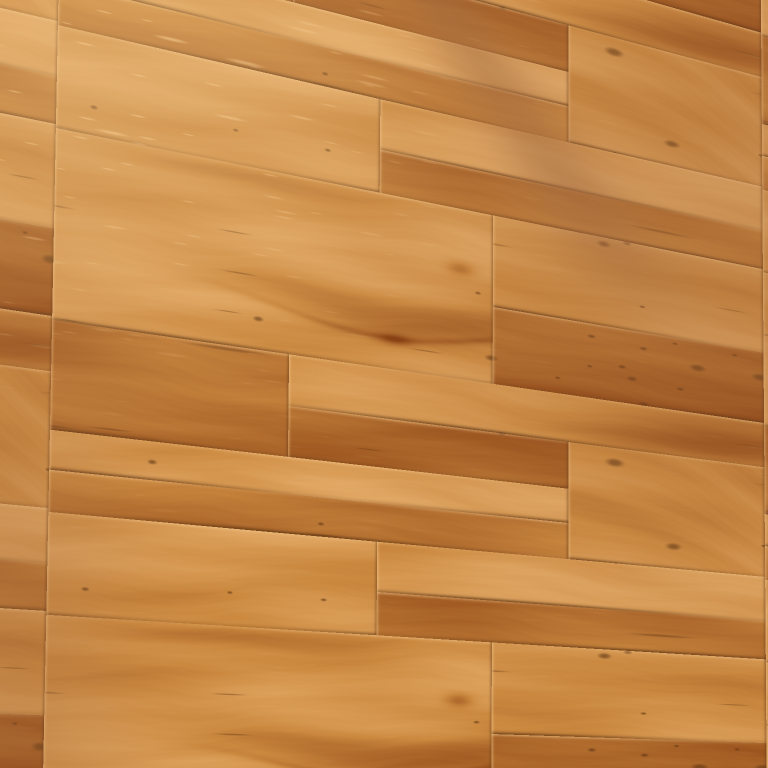
This texture is drawn by a Shadertoy shader. Its source:

```glsl
const float PERIOD = 0.634;       // height of one repeat of the plank layout
const float PANEL_WIDTH = 0.923;
const vec3 DARK_WOOD = vec3(0.60, 0.32, 0.11);
const vec3 TAN_WOOD = vec3(0.80, 0.54, 0.25);
const vec3 PALE_WOOD = vec3(0.93, 0.72, 0.46);
const vec3 SEAM_COLOR = vec3(0.36, 0.20, 0.07);
const vec3 GLARE_COLOR = vec3(0.97, 0.80, 0.56);
// Each band: top, middle seam, butt joint, side left whole (-1 left, 1 right)
const vec4 BANDS[4] = vec4[4](
    vec4(0.000, 0.072, 0.424, -1.0), vec4(0.134, 0.270, 0.572, -1.0),
    vec4(0.384, 0.456, 0.308, -1.0), vec4(0.527, 0.579, 0.670, 1.0));
// Tones: upper left, lower left, upper right, lower right
const vec4 TONES[4] = vec4[4](
    vec4(0.66, 0.66, 0.72, 0.27), vec4(0.66, 0.66, 0.62, 0.18),
    vec4(0.27, 0.27, 0.64, 0.22), vec4(0.74, 0.38, 0.58, 0.58));

struct Plank { vec4 box; float tone; float seed; float bend; };

vec2 hash2(vec2 p) {
    return fract(sin(vec2(dot(p, vec2(127.1, 311.7)), dot(p, vec2(269.5, 183.3)))) * 4375.85);
}
float line(float dist, float width) { return exp(-dist * dist / (width * width)); }
float blot(vec2 q, vec2 center, vec2 size) { return line(length((q - center) / size), 1.0); }

// Sparse cellular spots, stretched by the scale of q
float flecks(vec2 q, float density) {
    float spots = 0.0;
    for (int n = 0; n < 9; n++) {
        vec2 id = floor(q) + vec2(n % 3 - 1, n / 3 - 1);
        vec2 rnd = hash2(id);
        float radius = mix(0.12, 0.42, rnd.x * rnd.y);
        float spot = 1.0 - smoothstep(0.2 * radius, radius, length(q - id - rnd));
        spots = max(spots, step(hash2(id + 31.7).x, density) * spot);
    }
    return spots;
}

// Layered sines running along the plank
float grain(vec2 q, float seed, float freq) {
    q.y += 0.010 * sin(q.x * 8.0 + seed * 6.0) + 0.004 * sin(q.x * 23.0 + q.y * 40.0 + seed);
    float sum = 0.0, amp = 0.5;
    for (int i = 0; i < 5; i++) {
        sum += amp * sin(q.y * freq + seed * freq + 2.0 * sin(q.x * freq * 0.07 + seed * 3.0));
        freq *= 1.9;
        amp *= 0.66;
    }
    return sum;
}

// Broad drifting patches of lighter and darker wood
float figure(vec2 q, float seed) {
    float drift = sin(q.x * 6.0 + q.y * 30.0 + seed * 5.0);
    return 0.6 * drift + 0.4 * sin(q.x * 13.0 - q.y * 55.0 + seed * 9.0 + 1.5 * drift);
}

Plank findPlank(vec2 q) {
    int k = 0;
    for (int i = 1; i < 4; i++) if (q.y >= BANDS[i].x) k = i;
    bool tall = q.x > BANDS[3].z && q.y > BANDS[2].y;
    if (tall) k = 3;
    vec4 band = BANDS[k];
    bool right = q.x > band.z, lower = q.y > band.y;
    vec4 box = vec4(right ? band.z : 0.0, right ? PANEL_WIDTH : band.z,
                    tall ? BANDS[2].y : band.x, k < 3 ? BANDS[k + 1].x : PERIOD);
    if (right && lower && k == 2) box.y = BANDS[3].z;
    if (band.w != (right ? 1.0 : -1.0)) {
        if (lower) box.z = band.y; else box.w = band.y;
    }
    float tone = TONES[k][(right ? 2 : 0) + (lower ? 1 : 0)];
    return Plank(box, tone, dot(box, vec4(3.1, 7.3, 11.9, 5.7)), tall ? 1.6 : 0.0);
}

// Undo the fan of the rows: x along the panel, y across the repeat
vec2 floorCoords(vec2 p) {
    float x = p.x - 0.07;
    x += (0.0195 * p.y - 0.006) * (1.0 - x / 0.67);
    float row = (p.y - 0.235 * x) / (1.0 - 0.215 * x);
    float panel = floor(x / PANEL_WIDTH);
    return vec2(x - panel * PANEL_WIDTH, mod(row - 0.0325 - 0.005 * panel, PERIOD));
}

// Heartwood and stains that darken the tone
float stains(vec2 q) {
    float vein = q.y - 0.310 - 0.022 * sin(q.x * 11.0 - 3.2);
    float fade = smoothstep(0.10, 0.42, q.x) * (1.0 - smoothstep(0.57, 0.573, q.x));
    float heart = fade * (0.36 * line(vein + 0.02, 0.034) + 0.25 * line(vein - 0.008, 0.005));
    return heart + 0.60 * blot(q, vec2(0.86, 0.42), vec2(0.20, 0.035))
        + 0.25 * blot(q, vec2(0.15, 0.150), vec2(0.22, 0.014))
        + 0.45 * blot(q, vec2(0.53, 0.222), vec2(0.018, 0.010))
        + 0.45 * blot(q, vec2(0.445, 0.341), vec2(0.022, 0.008));
}

vec3 floorColor(vec2 p) {
    vec2 q = floorCoords(p);
    Plank plank = findPlank(q);
    vec2 local = q - plank.box.xz;
    float glare = blot(p, vec2(0.16, 0.12), vec2(0.36, 0.26));
    float tone = plank.tone - stains(q) + 0.14 * figure(local, plank.seed);
    tone += 0.075 * grain(local - vec2(0.0, plank.bend * local.x * local.x), plank.seed, 65.0);
    tone = clamp(tone + 0.05 - 0.12 * p.y, -0.2, 1.05);
    vec3 color = mix(mix(DARK_WOOD, TAN_WOOD, 2.0 * tone), mix(TAN_WOOD, PALE_WOOD, 2.0 * tone - 1.0), step(0.5, tone));
    // Knots, cracks and glossy scratches
    float knotty = 1.0 - smoothstep(0.18, 0.22, plank.tone);
    color = mix(color, SEAM_COLOR, 0.6 * flecks(q * vec2(26.0, 48.0), 0.025 + 0.20 * knotty));
    color = mix(color, SEAM_COLOR, 0.4 * flecks(q * vec2(5.0, 95.0) + plank.seed, 0.08));
    color = mix(color, GLARE_COLOR, (0.05 + 0.6 * glare) * flecks(q * vec2(12.0, 110.0), 0.22));
    // Seams: shaded lower edge, lit upper edge, thin butt joints
    float wear = 0.5 + 0.5 * sin(q.x * 9.0 + plank.seed * 4.0);
    color = mix(color, SEAM_COLOR, (0.15 + 0.55 * wear) * line(plank.box.w - q.y, 0.0035));
    color = mix(color, GLARE_COLOR, (0.50 - 0.40 * wear) * line(local.y, 0.003));
    color = mix(color, SEAM_COLOR, 0.4 * line(plank.box.y - q.x, 0.0025));
    color = mix(color, GLARE_COLOR, 0.45 * line(local.x, 0.0025));
    // Window glare, soft diagonal shadow, dull right and left edges
    color = mix(color, GLARE_COLOR * 0.95, 0.36 * glare);
    float shadow = line(p.x - 0.57 - 0.70 * p.y, 0.045 + 0.06 * p.y) * (1.0 - smoothstep(0.25, 0.48, p.y));
    float dull = blot(p, vec2(1.0, 0.30), vec2(0.42, 0.45)) + blot(p, vec2(0.0, 0.85), vec2(0.16, 0.5));
    return mix(color, vec3(0.63, 0.41, 0.25), 0.38 * shadow + 0.32 * dull);
}

void mainImage(out vec4 fragColor, in vec2 fragCoord) {
    vec3 sum = vec3(0.0);
    for (int i = 0; i < 4; i++) {
        vec2 p = (fragCoord + 0.5 * vec2(i % 2, i / 2) - 0.25) / iResolution.xy;
        sum += floorColor(vec2(p.x, 1.0 - p.y));
    }
    fragColor = vec4(sum / 4.0, 1.0);
}
```
